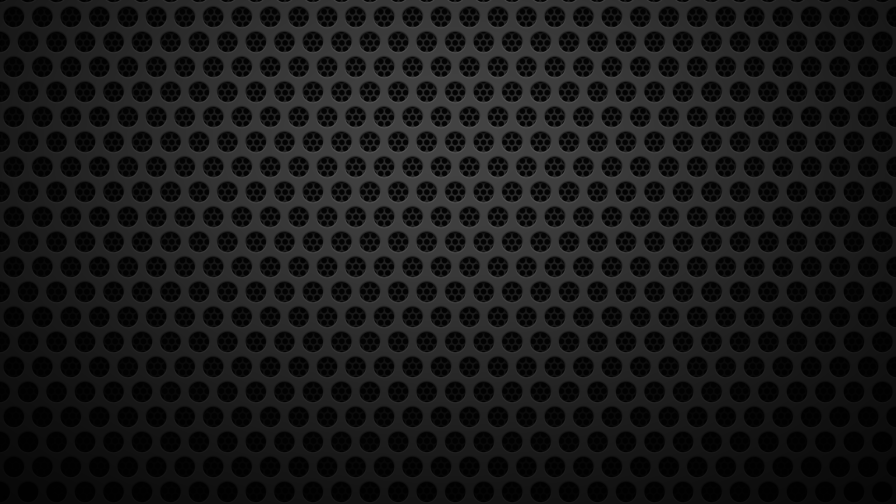
Reproduce this pattern procedurally as a Shadertoy shader.

```glsl
// Dark perforated metal sheet over a finer perforated sheet, lit softly from above.

// Lengths are fractions of the canvas height.
const vec2  HOLE_PITCH   = vec2(0.0565, 0.0496);  // column and row spacing
const vec2  ANCHOR_HOLE  = vec2(0.875, 0.5694);   // centre of one hole
const float HOLE_RADIUS  = 0.0202;
const float RIM_WIDTH    = 0.0016;
const float RIM_LIGHT    = 0.30;
const float RIM_SHADE    = 0.30;

const float MESH_DENSITY = 4.02;                  // fine holes per large hole pitch
const float MESH_RADIUS  = 0.0056;
const float MESH_BRIGHT  = 0.62;
const float SHADOW_DROP  = 0.0050;                // shadow offset on the rear sheet

const vec2  LIGHT_CENTRE = vec2(0.889, 0.72);
const vec2  LIGHT_SPREAD = vec2(0.93, 0.64);
const vec3  METAL        = vec3(0.26);
const vec3  VOID_COLOUR  = vec3(0.016);

// Vector from the nearest point of a staggered lattice.
vec2 staggeredCell(vec2 p, vec2 pitch) {
    vec2 cell = vec2(pitch.x, 2.0 * pitch.y);
    vec2 a = mod(p + 0.5 * cell, cell) - 0.5 * cell;
    vec2 b = mod(p, cell) - 0.5 * cell;
    return dot(a, a) < dot(b, b) ? a : b;
}

// Smooth coverage of the region where the distance is negative.
float coverage(float dist, float softness) {
    return 1.0 - smoothstep(-softness, softness, dist);
}

float lightAt(vec2 p) {
    vec2 q = (p - LIGHT_CENTRE) / LIGHT_SPREAD;
    return exp(-dot(q, q));
}

// Rear sheet: fine holes, dimmed by the shadow of the front sheet.
vec3 rearSheet(vec2 p, vec2 local, float light, float edge) {
    vec2 meshCell = staggeredCell(p, HOLE_PITCH / MESH_DENSITY);
    float meshHole = coverage(length(meshCell) - MESH_RADIUS, edge);
    float shadowDist = length(local + vec2(0.0, SHADOW_DROP)) - HOLE_RADIUS;
    float lit = coverage(shadowDist, 0.004);
    float depthLight = MESH_BRIGHT * light * light * mix(0.28, 1.0, lit);
    return mix(VOID_COLOUR * light + METAL * depthLight, VOID_COLOUR * light, meshHole);
}

// Front sheet: plain metal with a bevel around each hole.
vec3 frontSheet(vec2 local, float dist, float light) {
    float rim = exp(-pow((dist - 0.5 * RIM_WIDTH) / RIM_WIDTH, 2.0));
    float upward = local.y / max(length(local), 0.0001);
    float bevel = mix(RIM_LIGHT, -RIM_SHADE, smoothstep(-0.8, 0.6, upward));
    return METAL * light * (1.0 + rim * bevel);
}

void mainImage(out vec4 fragColor, in vec2 fragCoord) {
    vec2 uv = fragCoord / iResolution.y;
    vec2 p = uv - ANCHOR_HOLE;
    float edge = 0.75 / iResolution.y;

    vec2 local = staggeredCell(p, HOLE_PITCH);
    float dist = length(local) - HOLE_RADIUS;
    float light = lightAt(uv);

    vec3 colour = mix(frontSheet(local, dist, light),
                      rearSheet(p, local, light, edge),
                      coverage(dist, edge));
    fragColor = vec4(colour, 1.0);
}
```
